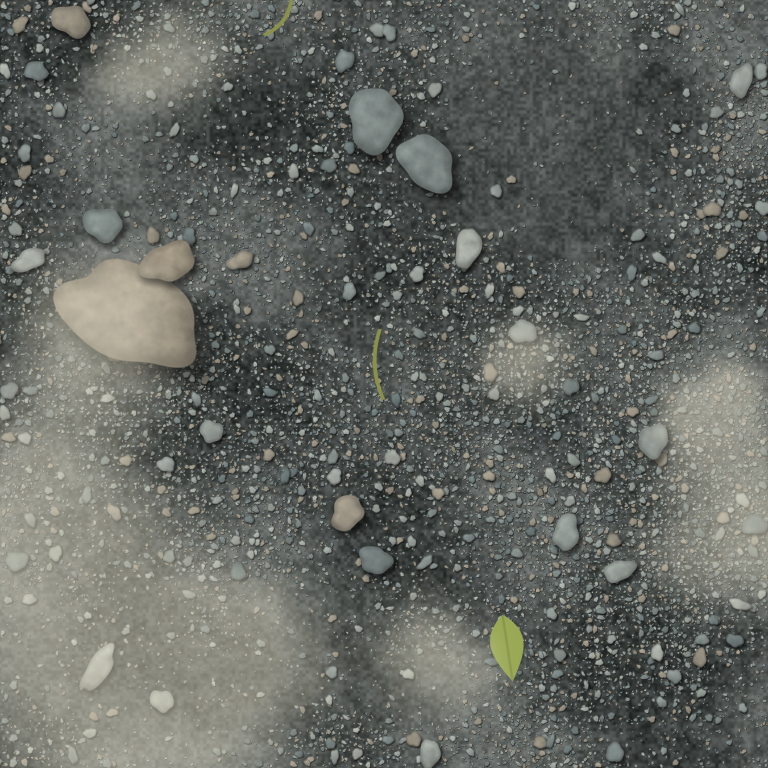
Reproduce this texture procedurally as a Shadertoy shader.

```glsl
// Stony ground in dappled sunlight: dark soil, scattered gravel, larger stones, a leaf and twigs.

const vec3 SOIL_DARK = vec3(0.205, 0.225, 0.218);
const vec3 SOIL_PALE = vec3(0.385, 0.405, 0.395);
const vec3 STONE_BLUE = vec3(0.41, 0.46, 0.46);
const vec3 STONE_PALE = vec3(0.65, 0.67, 0.64);
const vec3 STONE_WARM = vec3(0.60, 0.56, 0.49);
const vec3 SUN_GLOW = vec3(0.435, 0.425, 0.385);
const vec3 LEAF_GREEN = vec3(0.60, 0.66, 0.33);
const vec3 TWIG_YELLOW = vec3(0.55, 0.57, 0.29);

float hash(vec2 p) {
    return fract(sin(dot(p, vec2(127.1, 311.7))) * 43758.5453);
}

float noise(vec2 p) {
    vec2 i = floor(p), f = fract(p);
    f = f * f * (3.0 - 2.0 * f);
    return mix(mix(hash(i), hash(i + vec2(1, 0)), f.x),
               mix(hash(i + vec2(0, 1)), hash(i + vec2(1, 1)), f.x), f.y);
}

float fbm(vec2 p) {
    float sum = 0.0, amp = 0.53;
    for (int i = 0; i < 4; i++) {
        sum += amp * noise(p);
        p = mat2(1.6, 1.2, -1.2, 1.6) * p + 7.3;
        amp *= 0.5;
    }
    return sum;
}

vec2 rotate(vec2 p, float angle) {
    float c = cos(angle), s = sin(angle);
    return vec2(c * p.x + s * p.y, c * p.y - s * p.x);
}

float blob(vec2 p, vec2 centre, float radius) {
    vec2 d = (p - centre) / radius;
    return exp(-dot(d, d));
}

// Share of ground covered by gravel
float gravelDensity(vec2 p) {
    float clusters = blob(p, vec2(0.14, 0.46), 0.17) + blob(p, vec2(0.63, 0.38), 0.10)
                   + blob(p, vec2(0.88, 0.28), 0.22) + blob(p, vec2(0.95, 0.75), 0.14)
                   + blob(p, vec2(0.54, 0.87), 0.07);
    float bare = blob(p, vec2(0.70, 0.84), 0.13) + 0.6 * blob(p, vec2(0.40, 0.66), 0.13);
    float patches = smoothstep(0.30, 0.72, fbm(p * 7.0 + 3.0));
    return clamp(0.12 + 0.65 * patches + 0.5 * clusters - 0.6 * bare, 0.04, 1.0);
}

// Soft patches of light: centre and radius
float sunlight(vec2 p) {
    vec3 spots[9] = vec3[9](vec3(0.10, 0.07, 0.20), vec3(0.29, 0.16, 0.14), vec3(0.05, 0.34, 0.16),
        vec3(0.97, 0.31, 0.12), vec3(0.57, 0.12, 0.09), vec3(0.21, 0.92, 0.09),
        vec3(0.93, 0.47, 0.07), vec3(0.14, 0.58, 0.12), vec3(0.66, 0.53, 0.07));
    vec2 q = p + 0.09 * (vec2(fbm(p * 7.0), fbm(p * 7.0 + 31.0)) - 0.5);
    float sum = 0.0;
    for (int i = 0; i < 9; i++) sum += blob(q, spots[i].xy, spots[i].z);
    return smoothstep(0.12, 1.05, sum);
}

float stoneShape(vec2 p, vec2 radii, float angle, float seed) {
    vec2 q = rotate(p, angle) / radii;
    float a = atan(q.y, q.x);
    float rim = 1.0 + 0.09 * sin(2.0 * a + seed * 40.0) + 0.08 * sin(3.0 * a + seed * 71.0)
              + 0.05 * sin(5.0 * a + seed * 93.0);
    return (length(q) - rim) * min(radii.x, radii.y);
}

vec3 addStone(vec3 under, vec2 p, vec2 radii, float angle, float seed, vec3 colour, float px) {
    if (length(p) > 1.9 * max(radii.x, radii.y)) return under;
    float size = min(radii.x, radii.y);
    float d = stoneShape(p, radii, angle, seed);
    float shadow = stoneShape(p - size * vec2(0.18, -0.25), radii, angle, seed);
    under *= 1.0 - 0.55 * smoothstep(0.35 * size, -0.2 * size, shadow);
    float relief = 1.0 + 0.10 * dot(p / size, vec2(-0.5, 0.7)) - 0.18 * smoothstep(-0.4 * size, 0.0, d);
    float grain = 0.84 + 0.32 * fbm(p * 75.0 + seed * 50.0);
    return mix(under, colour * relief * grain, smoothstep(px, -px, d));
}

// Scatters one size of pebbles, one per grid cell
vec3 addPebbles(vec3 ground, vec2 uv, float cells, float coverage, float px) {
    vec2 home = floor(uv * cells);
    for (int y = -1; y <= 1; y++)
    for (int x = -1; x <= 1; x++) {
        vec2 id = home + vec2(x, y);
        vec2 key = id + cells * 1.37;
        vec2 centre = (id + 0.2 + 0.6 * vec2(hash(key + 11.0), hash(key + 23.0))) / cells;
        float chance = hash(key);
        if (chance > coverage || chance > coverage * gravelDensity(centre)) continue;
        float h = hash(key + 37.0), tone = hash(key + 41.0);
        float radius = mix(0.17, 0.43, h * h) / cells;
        vec2 radii = radius * vec2(1.0, mix(0.5, 0.95, hash(key + 53.0)));
        vec3 colour = mix(STONE_BLUE, STONE_PALE, tone);
        colour = mix(colour, STONE_WARM, 0.8 * step(0.78, hash(key + 67.0)));
        ground = addStone(ground, uv - centre, radii, 6.283 * hash(key + 79.0), h, colour, px);
    }
    return ground;
}

vec3 addLeaf(vec3 under, vec2 p, float halfLength, float halfWidth, float px) {
    float t = p.y / halfLength;
    float d = abs(p.x) - halfWidth * (1.0 - t * t) * (1.0 + 0.35 * t);
    float vein = 0.88 + 0.12 * smoothstep(0.0, 0.003, abs(p.x));
    return mix(under, LEAF_GREEN * vein, smoothstep(px, -px, d) * step(abs(t), 1.0));
}

vec3 addTwig(vec3 under, vec2 p, float angle, float halfLength, float bend, float px) {
    vec2 q = rotate(p, angle);
    float t = q.y / halfLength;
    float d = max(abs(q.x - bend * t * t) - 0.0025, abs(q.y) - halfLength);
    return mix(under, TWIG_YELLOW, smoothstep(px, -px, d));
}

void mainImage(out vec4 fragColor, in vec2 fragCoord) {
    vec2 uv = fragCoord / iResolution.y;
    float px = 0.8 / iResolution.y;

    // Soil with dusty patches and fine grit
    float dust = smoothstep(0.3, 0.8, fbm(uv * 6.0 + 9.0)) + 0.6 * blob(uv, vec2(0.70, 0.84), 0.16);
    vec3 colour = mix(SOIL_DARK, SOIL_PALE, clamp(dust, 0.0, 1.0));
    colour += 0.15 * (noise(uv * 240.0) - 0.5) + 0.16 * (fbm(uv * 75.0) - 0.5);

    // Gravel from fine to coarse
    colour = addPebbles(colour, uv, 185.0, 0.65, px);
    colour = addPebbles(colour, uv, 118.0, 0.85, px);
    colour = addPebbles(colour, uv, 70.0, 0.75, px);
    colour = addPebbles(colour, uv, 38.0, 0.42, px);
    colour = addPebbles(colour, uv, 17.0, 0.20, px);

    // Large stones
    vec3 grey = mix(STONE_BLUE, STONE_PALE, 0.35);
    colour = addStone(colour, uv - vec2(0.170, 0.590), vec2(0.098, 0.060), -0.55, 0.30, STONE_WARM, px);
    colour = addStone(colour, uv - vec2(0.219, 0.659), vec2(0.034, 0.026), 0.40, 0.52, STONE_WARM, px);
    colour = addStone(colour, uv - vec2(0.134, 0.708), vec2(0.025, 0.022), 0.20, 0.71, grey, px);
    colour = addStone(colour, uv - vec2(0.488, 0.844), vec2(0.043, 0.034), 1.20, 0.15, grey, px);
    colour = addStone(colour, uv - vec2(0.556, 0.788), vec2(0.039, 0.033), -0.70, 0.84, grey, px);
    colour = addStone(colour, uv - vec2(0.609, 0.677), vec2(0.029, 0.015), 1.35, 0.43, STONE_PALE, px);
    colour = addStone(colour, uv - vec2(0.128, 0.130), vec2(0.035, 0.014), 0.95, 0.62, STONE_PALE, px);

    // Leaf and twigs
    colour = addLeaf(colour, rotate(uv - vec2(0.661, 0.156), 0.15), 0.044, 0.021, px);
    colour = addTwig(colour, uv - vec2(0.488, 0.525), 0.05, 0.046, 0.009, px);
    colour = addTwig(colour, uv - vec2(0.370, 0.975), -0.60, 0.032, -0.010, px);

    // Sunlight lifts and warms the shaded ground
    colour = mix(colour, colour * 0.50 + SUN_GLOW, sunlight(uv));
    fragColor = vec4(clamp(colour, 0.0, 1.0), 1.0);
}
```
